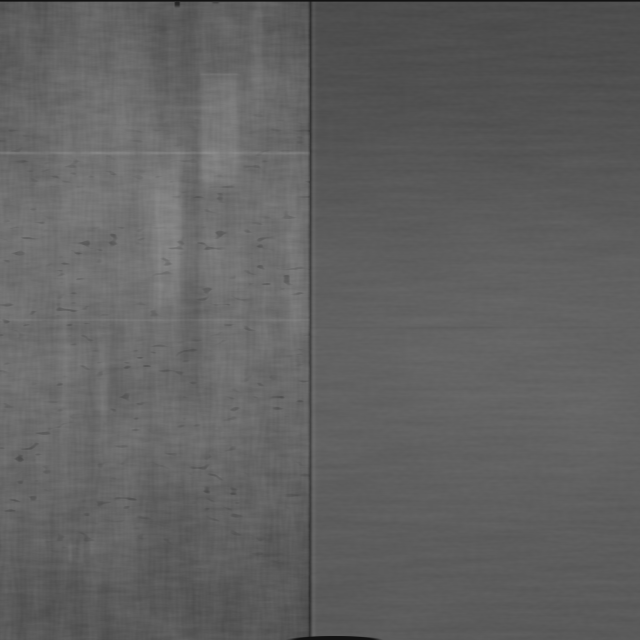
This texture is drawn by a WebGL 2 fragment shader. Its source:

```glsl
#version 300 es
precision highp float;

#define SEAM_X 0.4845
#define LEFT_TONE 0.405
#define RIGHT_TONE 0.352
#define GRAIN 0.050
#define BRUSH 0.030
#define MOTTLE 0.060
#define SPECK_DEPTH 0.085
#define STREAK_GAIN 1.0

uniform vec2 u_resolution;
out vec4 fragColor;

vec2 hashGradient(vec2 cell) {
    vec3 h = fract(cell.xyx * vec3(0.1031, 0.1030, 0.0973));
    h += dot(h, h.yzx + 33.33);
    float angle = 6.28318 * fract((h.x + h.y) * h.z);
    return vec2(cos(angle), sin(angle));
}

float gradientNoise(vec2 p) {
    vec2 i = floor(p), f = p - i;
    vec2 w = f * f * f * (f * (f * 6.0 - 15.0) + 10.0);
    vec2 e = vec2(1.0, 0.0);
    float a = dot(hashGradient(i), f);
    float b = dot(hashGradient(i + e.xy), f - e.xy);
    float c = dot(hashGradient(i + e.yx), f - e.yx);
    float d = dot(hashGradient(i + 1.0), f - 1.0);
    return mix(mix(a, b, w.x), mix(c, d, w.x), w.y);
}

float fbm(vec2 p) {
    float sum = 0.0, gain = 0.6;
    for (int k = 0; k < 4; k++) {
        sum += gain * gradientNoise(p);
        p = p * 2.03 + 17.7;
        gain *= 0.55;
    }
    return sum;
}

// Soft box: 1 inside the half size, fading over the given softness
float softBox(vec2 p, vec2 center, vec2 halfSize, vec2 soft) {
    vec2 s = smoothstep(halfSize + soft, halfSize - soft, abs(p - center));
    return s.x * s.y;
}

float line(float d, float width) {
    return exp(-d * d / (width * width));
}

// Vertical stains and wipe marks of the worn panel
float streaks(vec2 p) {
    vec2 soft = vec2(0.008, 0.035);
    float s = 0.045 * softBox(p, vec2(0.343, 0.795), vec2(0.029, 0.088), vec2(0.006, 0.012));
    s += 0.040 * softBox(p, vec2(0.262, 0.62), vec2(0.020, 0.11), soft);
    s += 0.030 * softBox(p, vec2(0.402, 0.92), vec2(0.008, 0.07), soft);
    s += 0.035 * softBox(p, vec2(0.160, 0.385), vec2(0.006, 0.055), soft);
    s += 0.025 * softBox(p, vec2(0.103, 0.43), vec2(0.005, 0.13), soft);
    s += 0.020 * softBox(p, vec2(0.200, 0.80), vec2(0.090, 0.20), vec2(0.03, 0.10));
    s += 0.022 * softBox(p, vec2(0.460, 0.57), vec2(0.010, 0.09), soft);
    s -= 0.035 * softBox(p, vec2(0.299, 0.58), vec2(0.014, 0.20), soft);
    s -= 0.040 * softBox(p, vec2(0.268, 0.92), vec2(0.040, 0.09), vec2(0.016, 0.06));
    s -= 0.025 * softBox(p, vec2(0.412, 0.355), vec2(0.010, 0.085), soft);
    s -= 0.025 * softBox(p, vec2(0.183, 0.44), vec2(0.012, 0.07), soft);
    for (int k = 0; k < 3; k++) {
        float n = float(k);
        s += 0.035 * softBox(p, vec2(0.110 + 0.017 * n, 0.138 + 0.003 * n),
                             vec2(0.003, 0.016 - 0.002 * n), vec2(0.003, 0.006));
    }
    return s;
}

float wornPanel(vec2 p) {
    float tone = LEFT_TONE;
    tone += 0.040 * line(p.y - 0.60, 0.26);
    tone -= 0.060 * smoothstep(0.34, 0.0, p.y);
    tone -= 0.035 * smoothstep(0.78, 1.0, p.y);
    tone -= 0.030 * smoothstep(0.12, 0.0, p.x) * smoothstep(0.5, 0.9, p.y);
    tone -= 0.020 * smoothstep(0.40, 0.48, p.x);
    tone += STREAK_GAIN * streaks(p);
    tone += MOTTLE * fbm(p * vec2(9.0, 11.0) + 3.0);
    tone += 0.030 * gradientNoise(p * vec2(45.0, 2.5));
    tone += GRAIN * fbm(p * vec2(22.0, 110.0));
    tone += 0.022 * gradientNoise(p * vec2(190.0, 30.0));

    // Small dark pits, slanting slightly near the base
    vec2 q = vec2(p.x, p.y + 0.12 * p.x * smoothstep(0.4, 0.1, p.y));
    float pits = smoothstep(0.22, 0.50, gradientNoise(q * vec2(48.0, 125.0) + 8.0));
    float cluster = smoothstep(-0.15, 0.30, gradientNoise(q * vec2(13.0, 17.0)));
    tone -= SPECK_DEPTH * pits * cluster * smoothstep(0.06, 0.25, p.y) * smoothstep(0.95, 0.60, p.y);

    // Horizontal scratches
    tone += 0.065 * line(p.y - 0.761, 0.0022) * (0.8 + gradientNoise(p * vec2(30.0, 1.0)));
    tone += 0.035 * line(p.y - 0.500, 0.0018);
    tone += 0.040 * softBox(p, vec2(0.343, 0.884), vec2(0.030, 0.001), vec2(0.004, 0.002));
    return tone;
}

float smoothPanel(vec2 p) {
    float tone = RIGHT_TONE + 0.030 * line(p.y - 0.42, 0.24);
    tone -= 0.050 * smoothstep(0.55, 1.0, p.y);
    tone += 0.014 * line(length((p - vec2(0.80, 0.38)) * vec2(1.0, 0.8)), 0.22);
    tone += BRUSH * fbm(p * vec2(7.0, 85.0) + 40.0);
    tone += 0.012 * gradientNoise(p * vec2(90.0, 180.0));
    tone += 0.012 * fbm(p * vec2(4.0, 8.0));
    return tone - 0.015 * line(p.y - 0.488, 0.002);
}

void main() {
    vec2 p = gl_FragCoord.xy / u_resolution;
    float side = smoothstep(-0.001, 0.001, p.x - SEAM_X);
    float tone = mix(wornPanel(p), smoothPanel(p), side);

    // Joint between the panels
    tone -= 0.13 * line(p.x - SEAM_X, 0.0026);
    tone += 0.030 * line(p.x - SEAM_X - 0.006, 0.003);

    // Dark top rim with chips, and the rounded shadow at the base
    float rim = smoothstep(0.9965, 0.9985, p.y);
    float chips = softBox(p, vec2(0.277, 1.0), vec2(0.004, 0.010), vec2(0.002, 0.004));
    chips += 0.6 * softBox(p, vec2(0.337, 1.0), vec2(0.005, 0.005), vec2(0.003));
    float arc = smoothstep(1.15, 0.85, length((p - vec2(0.523, 0.0)) / vec2(0.068, 0.0062)));
    tone = mix(tone, 0.07, clamp(max(rim, max(0.7 * chips, arc)), 0.0, 1.0));
    fragColor = vec4(vec3(tone), 1.0);
}
```
